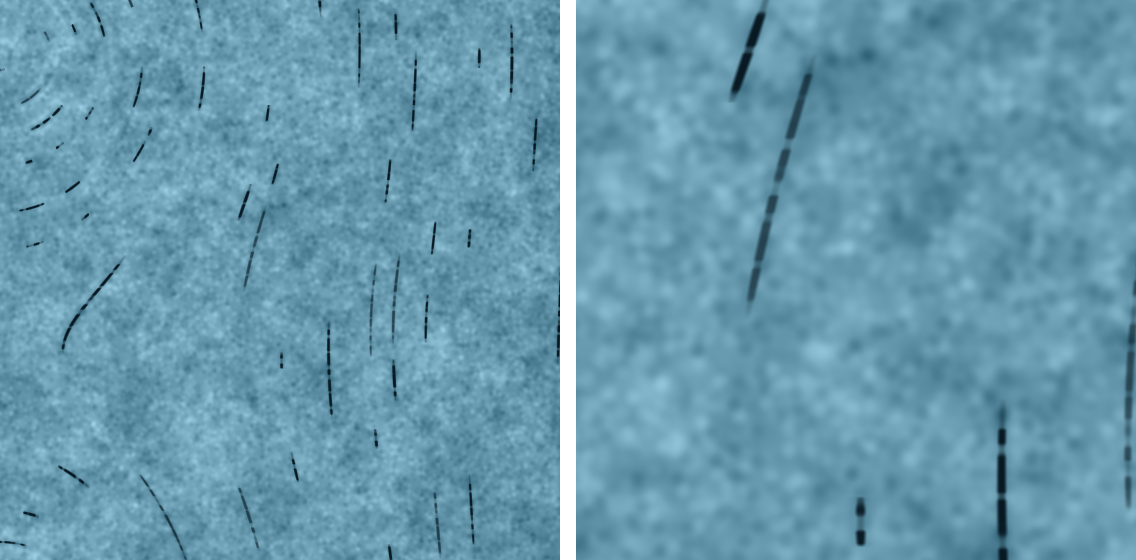
Left, the full canvas; right, a detail of the centre.
This texture is drawn by a WebGL 2 fragment shader. Its source:

```glsl
#version 300 es
precision highp float;
// Weathered blue painted wood: a mottled coat of scattered soft cells over
// grain lines that are level curves of a field with a knot on the left edge.
// Broken, beaded cracks are placed along those curves by hashing.

#define PAINT vec3(0.408, 0.608, 0.690)
#define CRACK vec3(0.030, 0.100, 0.140)
#define KNOT_Y 0.896        // height of the knot centre
#define KNOT_PERIOD 1.06    // vertical distance between knots
#define KNOT_SIZE 0.349     // rings smaller than this close around a knot
#define RINGS 18.0          // grain lines per canvas width
#define CRACK_WIDTH 0.0024
#define CRACK_SHARE 0.45
#define MOTTLE 1.05

uniform vec2 u_resolution;
out vec4 fragColor;

const float PI = 3.14159;

float hash(vec2 p) {
    vec3 q = fract(vec3(p.xyx) * vec3(0.1031, 0.1030, 0.0973));
    q += dot(q, q.yzx + 33.33);
    return fract((q.x + q.y) * q.z);
}

// Cellular noise: one smooth light or dark blob per cell, centred on zero
float softCells(vec2 p) {
    vec2 cell = floor(p);
    float total = 0.0;
    for (int j = -1; j <= 1; j++) {
        for (int i = -1; i <= 1; i++) {
            vec2 id = cell + vec2(i, j);
            vec2 point = id + 0.1 + 0.8 * vec2(hash(id + 17.3), hash(id + 61.7));
            vec2 d = point - p;
            float w = max(1.0 - dot(d, d), 0.0);
            total += w * w * w * (hash(id + 5.1) - 0.5);
        }
    }
    return total;
}

// Uneven tone of the paint, from broad patches to fine grain
float mottle(vec2 uv) {
    mat2 turn = mat2(0.8, 0.6, -0.6, 0.8);
    vec2 tilted = turn * uv;
    return 0.100 * softCells(uv * 11.0)
         + 0.100 * softCells(tilted * 29.0 + 40.0)
         + 0.125 * softCells(uv * 61.0 + 80.0)
         + 0.135 * softCells(tilted * 122.0 + 220.0);
}

// Returns crack opacity, soft shadow and pale ridge for one point
vec3 grain(vec2 uv, float pixel) {
    // Field whose level curves are rings near knots and long lines elsewhere
    float k = PI / KNOT_PERIOD;
    float phase = k * (uv.y - KNOT_Y);
    float pull = KNOT_SIZE / (1.0 + 0.9 * uv.x * uv.x);
    float rise = pull * sin(phase);
    float field = max(length(vec2(uv.x, rise)), 1e-4);
    vec2 slope = vec2(uv.x, pull * k * cos(phase) * rise) / field;
    field += 0.0014 * sin(uv.y * 17.0 + uv.x * 9.0);

    // Nearest grain line, jittered inside its band
    float ring = floor(field * RINGS);
    bool closed = ring + 1.0 <= KNOT_SIZE * RINGS;
    float side = closed ? step(phase, -0.5 * PI) : 0.0;
    float shift = 0.5 * (hash(vec2(ring, 3.0 + side)) - 0.5);
    float lineField = (ring + 0.5 + shift) / RINGS;
    float dist = (field - lineField) / max(length(slope), 0.25);

    // Position along the line, split into cells holding one crack each
    float along = closed ? lineField * atan(rise, uv.x) : uv.y;
    float span = closed ? 0.055 + 0.16 * lineField : 0.19;
    float start = hash(vec2(ring, 9.0 + side));
    float cell = floor(along / span + start);
    vec2 id = vec2(ring * 7.0 + side * 131.0, cell + 50.0);
    float size = hash(id + 11.0);
    float halfLength = span * mix(0.08, 0.49, size * size);
    float room = 0.5 * span - halfLength;
    float centre = (cell + 0.5 - start) * span + room * (2.0 * hash(id + 23.0) - 1.0);
    float u = (along - centre) / halfLength;
    float share = CRACK_SHARE + (closed ? 0.22 : 0.0);
    float present = step(hash(id + 37.0), share);

    // Thin crack broken into dark beads, fading toward its ends
    float taper = sqrt(max(1.0 - u * u, 0.0));
    float beads = sin(along * 263.0 + ring * 2.4) + 0.8 * sin(along * 437.0 + ring * 5.1)
                + 0.9 * sin(along * 71.0 + ring * 1.7);
    float ink = mix(0.3, 1.0, smoothstep(-1.2, 0.6, beads + 1.6 * taper - 0.9));
    float width = CRACK_WIDTH * mix(0.55, 1.0, taper * ink) * mix(0.8, 1.1, hash(id + 53.0));
    float soft = max(pixel * 0.8, 0.0014);
    float body = 1.0 - smoothstep(width - soft, width + soft, abs(dist));
    float strength = mix(0.6, 1.0, smoothstep(0.05, 0.3, hash(id + 71.0)));
    float inside = smoothstep(0.0, 0.6, taper) * present * strength;
    float crack = body * inside * ink;

    // Dim edge around cracks, pale raised ridges fading away from the knot
    float shadow = exp(-pow(dist / 0.0050, 2.0)) * inside;
    float beside = abs(dist) - 0.010;
    float swell = 0.5 + 0.5 * sin(along * 23.0 + ring * 2.7);
    float ridge = exp(-pow(beside / 0.005, 2.0)) * swell * exp(-4.5 * field);
    return vec3(crack, shadow, ridge);
}

void main() {
    vec2 uv = gl_FragCoord.xy / u_resolution;
    float pixel = 1.0 / min(u_resolution.x, u_resolution.y);
    vec3 marks = grain(uv, pixel);

    // Paint tone, deeper toward the right edge
    float tone = MOTTLE * mottle(uv) + 0.022 * (0.5 - uv.x);
    tone -= 0.045 * smoothstep(0.88, 1.02, uv.x);
    tone += 0.12 * marks.z - 0.07 * marks.y;

    vec3 colour = mix(PAINT + tone, CRACK, marks.x);
    fragColor = vec4(clamp(colour, 0.0, 1.0), 1.0);
}
```
